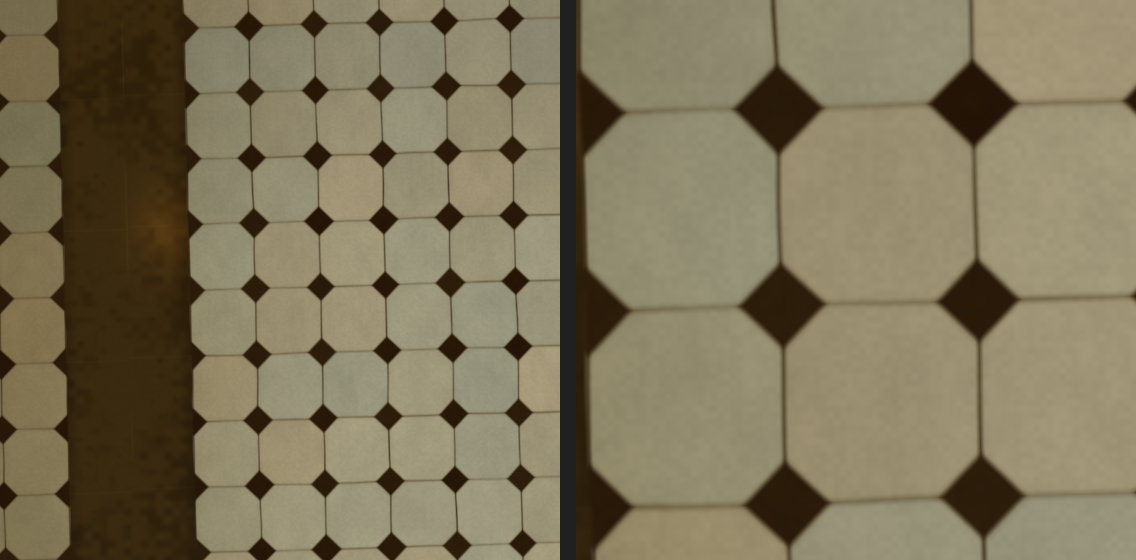
Left, the full canvas; right, a detail of the centre.
A WebGL 1 fragment shader for this texture:

```glsl
precision highp float;

uniform vec2 u_resolution;

const vec2 CELL = vec2(0.1165, 0.1172);
const vec2 SKEW = vec2(-0.0245, 0.029);
const float STRIP_LEFT = 0.1025;
const float STRIP_RIGHT = 0.3266;
const float FIRST_ROW = 0.060;
const float DIAMOND_RADIUS = 0.216;

const vec3 TILE_WARM = vec3(0.50, 0.45, 0.315);
const vec3 TILE_PALE = vec3(0.62, 0.59, 0.48);
const vec3 DIAMOND_DARK = vec3(0.13, 0.07, 0.015);
const vec3 DIAMOND_LIGHT = vec3(0.18, 0.125, 0.045);
const vec3 STRIP_BROWN = vec3(0.225, 0.160, 0.052);
const vec3 STRIP_SHADE = vec3(0.175, 0.120, 0.030);
const vec3 GLOW = vec3(0.11, 0.065, 0.02);
const vec3 JOINT_DARK = vec3(0.22, 0.165, 0.08);
const vec3 JOINT_SOFT = vec3(0.36, 0.30, 0.18);

float hash(vec2 p) {
  return fract(sin(dot(p, vec2(127.1, 311.7))) * 43758.5453);
}

float noise(vec2 p) {
  vec2 i = floor(p);
  vec2 f = fract(p);
  f = f * f * (3.0 - 2.0 * f);
  float low = mix(hash(i), hash(i + vec2(1.0, 0.0)), f.x);
  float high = mix(hash(i + vec2(0.0, 1.0)), hash(i + vec2(1.0, 1.0)), f.x);
  return mix(low, high, f.y);
}

float fbm(vec2 p) {
  float sum = 0.0;
  float gain = 0.5;
  for (int i = 0; i < 4; i++) {
    sum += gain * noise(p);
    p = p * 2.03 + 17.3;
    gain *= 0.5;
  }
  return sum / 0.9375;
}

// Coverage of a shape whose edge lies at distance d = width
float cover(float d, float width, float blur) {
  return 1.0 - smoothstep(width - blur, width + blur, d);
}

vec3 tileColor(vec2 id, vec2 g, vec2 p) {
  vec3 color = mix(TILE_WARM, TILE_PALE, smoothstep(-0.05, 0.68, p.x));
  color *= 1.0 - 0.09 * smoothstep(0.45, 1.0, p.y);
  color += vec3(0.018, -0.002, -0.016) * (hash(id) - 0.5) * 2.0;
  color *= 1.0 + 0.05 * (hash(id + 31.7) - 0.5);
  float mottle = fbm(g * vec2(3.5, 2.5) + id * 5.3);
  return color * (1.0 + 0.09 * (mottle - 0.5));
}

// Octagons with diamonds centred on the lattice corners
vec3 octagonFloor(vec2 g, vec2 p, float pixel) {
  g += 0.022 * (vec2(noise(g * 1.7), noise(g * 1.7 + 40.0)) - 0.5);
  vec2 corner = floor(g + 0.5);
  vec2 away = abs(g - corner);
  float blur = max(0.018, pixel);
  vec3 color = tileColor(floor(g), g, p);

  // Shaded rims, faint row joints and crisp column joints
  color *= 1.0 - 0.07 * cover(min(away.x, away.y), 0.0, 0.09);
  float rowWear = 0.35 + 0.45 * noise(g * vec2(1.3, 3.0) + 9.0);
  float columnWear = 0.6 + 0.4 * noise(g * vec2(3.0, 1.6) + 23.0);
  color = mix(color, JOINT_SOFT, rowWear * cover(away.y, 0.012, blur * 1.3));
  color = mix(color, JOINT_DARK, columnWear * cover(away.x, 0.009, blur));

  float radius = DIAMOND_RADIUS + 0.02 * (hash(corner + 3.1) - 0.5);
  float diamond = away.x + away.y;
  vec3 dark = mix(DIAMOND_DARK, DIAMOND_LIGHT, 0.7 * hash(corner + 7.9) + 0.3 * fbm(g * 9.0));
  color = mix(color, JOINT_SOFT, 0.35 * cover(diamond, radius + 0.025, 0.03));
  return mix(color, dark, cover(diamond, radius, blur * 1.6));
}

vec3 stripColor(float across, float row, vec2 p) {
  float shade = 0.65 * fbm(p * vec2(9.0, 6.0)) + 0.35 * noise(p * 70.0);
  vec3 color = mix(STRIP_SHADE, STRIP_BROWN, smoothstep(0.2, 0.6, shade));
  color += vec3(0.0, 0.004, 0.012) * (1.0 - p.y);
  color *= 0.85 + 0.15 * smoothstep(0.0, 0.12, 0.5 - abs(across - 0.5));

  // Worn seams and a soft reflection
  float seamWear = smoothstep(0.35, 0.75, noise(vec2(3.0, p.y * 9.0)));
  color += 0.045 * seamWear * cover(abs(across - 0.51), 0.004, 0.012);
  float seamRow = abs(fract(row * 0.5) - 0.5);
  color += 0.018 * cover(seamRow, 0.003, 0.012);
  vec2 spot = (p - vec2(0.295, 0.59)) / vec2(0.055, 0.075);
  return color + GLOW * exp(-dot(spot, spot));
}

void main() {
  vec2 p = gl_FragCoord.xy / u_resolution;
  float pixel = 1.0 / (min(u_resolution.x, u_resolution.y) * CELL.x);
  float down = 1.0 - p.y;
  vec2 floorPos = vec2(p.x + SKEW.x * down, down + SKEW.y * p.x);

  // The two tiled areas meet the strip on their own column lines
  float middle = 0.5 * (STRIP_LEFT + STRIP_RIGHT);
  float onRight = step(middle, floorPos.x);
  vec2 origin = mix(vec2(STRIP_LEFT, FIRST_ROW + 0.005), vec2(STRIP_RIGHT, FIRST_ROW), onRight);
  vec2 grid = (floorPos - origin) / CELL;
  vec3 color = octagonFloor(grid, p, pixel);

  float halfWidth = 0.5 * (STRIP_RIGHT - STRIP_LEFT);
  float across = (floorPos.x - STRIP_LEFT) / (2.0 * halfWidth);
  float edge = abs(floorPos.x - middle) + 0.002 * (noise(p * 25.0) - 0.5);
  float edgeBlur = max(0.0025, pixel * CELL.x);
  color = mix(color, stripColor(across, grid.y, p), cover(edge, halfWidth, edgeBlur));

  // Fine surface grain
  color *= 1.0 + 0.04 * (noise(p * 260.0) - 0.5);
  gl_FragColor = vec4(color, 1.0);
}
```
